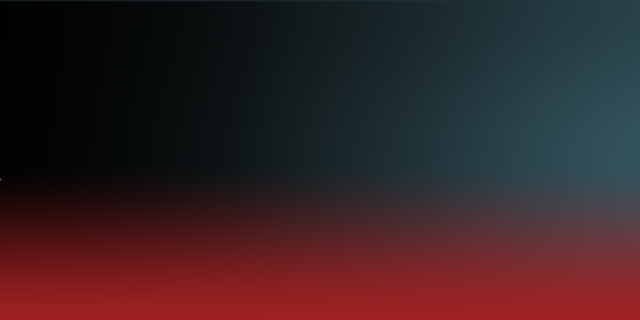
Write a Shadertoy shader that draws this background.

```glsl
// Dark backdrop: black fading to a finely hatched teal glow, with a red haze rising from below.

const vec3 BLACK = vec3(0.004, 0.005, 0.006);
const vec3 CHARCOAL = vec3(0.074, 0.106, 0.114);
const vec3 TEAL = vec3(0.208, 0.340, 0.382);
const vec3 CRIMSON = vec3(0.630, 0.126, 0.132);
const vec3 EDGE_TINT = vec3(0.130, 0.200, 0.220);
const vec3 SPECK_GREY = vec3(0.300);

// Horizontal ramp through charcoal, dimmed towards the top.
vec3 tealGlow(vec2 uv) {
    vec3 dark = mix(BLACK, CHARCOAL, pow(smoothstep(-0.08, 0.56, uv.x), 1.3));
    vec3 ramp = mix(dark, TEAL, smoothstep(0.30, 1.12, uv.x));
    return ramp * (1.0 - 0.22 * smoothstep(0.50, 1.0, uv.y));
}

// Fine rising diagonal lines, faded out when they become too thin to resolve.
float hatch(vec2 p, float period, float pixel) {
    float phase = dot(p, vec2(0.7071, -0.7071)) / period;
    float visible = 1.0 - smoothstep(0.46, 0.75, pixel / period);
    return visible * cos(6.28318 * phase);
}

// Coverage of the haze, from full at the floor to none at its top.
float hazeCover(float y, float top) {
    float t = clamp(1.0 - y / top, 0.0, 1.0);
    return mix(t, smoothstep(0.0, 1.0, t), 0.55);
}

float disc(vec2 p, vec2 center, float radius, float pixel) {
    return 1.0 - smoothstep(-pixel, pixel, length(p - center) - radius);
}

void mainImage(out vec4 fragColor, in vec2 fragCoord) {
    vec2 uv = fragCoord / iResolution.xy;
    vec2 p = fragCoord / iResolution.y;
    float pixel = 1.0 / iResolution.y;

    // Teal light with hatching that strengthens to the upper right
    vec3 color = tealGlow(uv);
    float contrast = 0.095 * smoothstep(0.30, 0.95, uv.x) * smoothstep(0.20, 0.60, uv.y);
    color *= 1.0 + contrast * hatch(p, 0.0088, pixel);

    // Red haze over the lower half
    color = mix(color, CRIMSON, hazeCover(uv.y, 0.48));

    // Thin rim along the top and a tiny speck on the left edge
    float rim = smoothstep(0.996 - pixel, 0.996 + pixel, uv.y);
    color = mix(color, max(color, EDGE_TINT), 0.6 * rim);
    color = mix(color, SPECK_GREY, disc(p, vec2(0.0, 0.439), 0.004, pixel));

    fragColor = vec4(color, 1.0);
}
```
